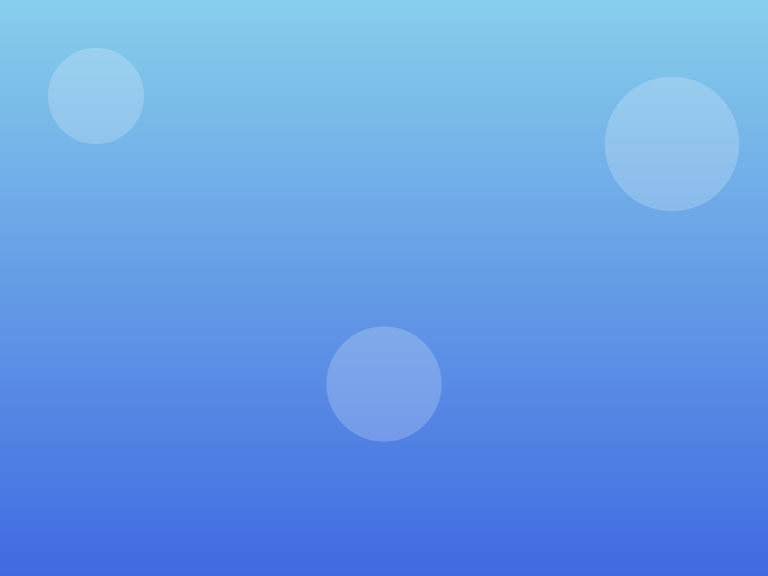
Reproduce this background procedurally as a WebGL 1 fragment shader.

```glsl
precision highp float;

uniform vec2 u_resolution;

const vec3 SKY_TOP = vec3(0.529, 0.808, 0.922);
const vec3 SKY_BOTTOM = vec3(0.255, 0.412, 0.882);
const vec3 BUBBLE_COLOR = vec3(1.0);
const float BUBBLE_ALPHA = 0.2;

// Bubbles: centre as a fraction of the canvas, radius in canvas heights
const vec3 BUBBLE_LEFT = vec3(0.125, 0.8333, 0.0833);
const vec3 BUBBLE_RIGHT = vec3(0.875, 0.75, 0.1167);
const vec3 BUBBLE_MIDDLE = vec3(0.5, 0.3333, 0.1);

// Soft-edged coverage of one bubble, with the edge one pixel wide
float bubbleCoverage(vec2 uv, vec3 bubble) {
    vec2 offset = uv - bubble.xy;
    offset.x *= u_resolution.x / u_resolution.y;
    float edgeDistance = length(offset) - bubble.z;
    return clamp(0.5 - edgeDistance * u_resolution.y, 0.0, 1.0);
}

vec3 addBubble(vec3 color, vec2 uv, vec3 bubble) {
    return mix(color, BUBBLE_COLOR, BUBBLE_ALPHA * bubbleCoverage(uv, bubble));
}

void main() {
    vec2 uv = gl_FragCoord.xy / u_resolution;

    // Vertical sky gradient
    vec3 color = mix(SKY_BOTTOM, SKY_TOP, uv.y);

    // Translucent bubbles
    color = addBubble(color, uv, BUBBLE_LEFT);
    color = addBubble(color, uv, BUBBLE_RIGHT);
    color = addBubble(color, uv, BUBBLE_MIDDLE);

    gl_FragColor = vec4(color, 1.0);
}
```
